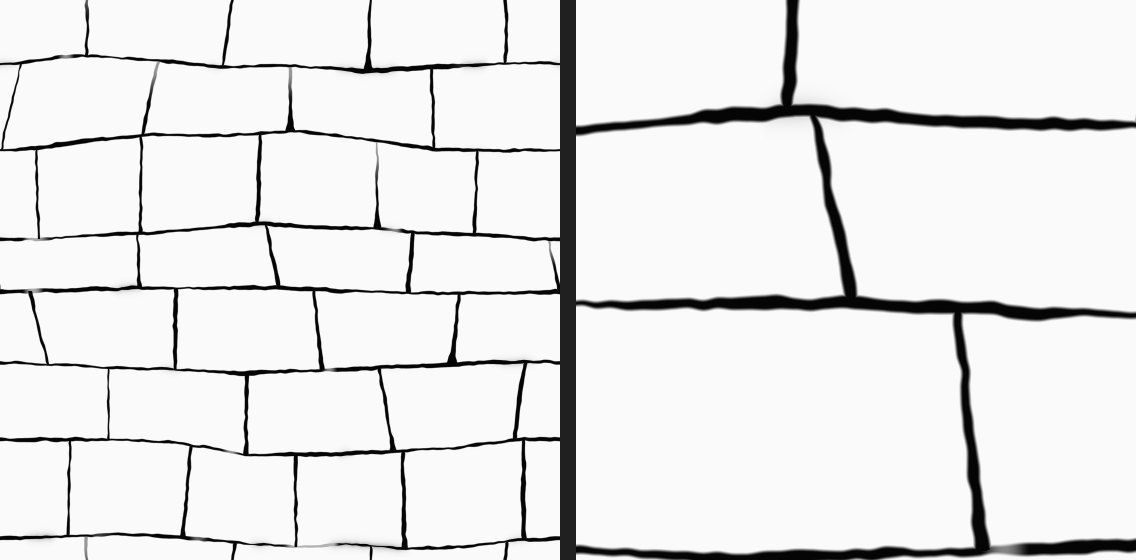
Left: the whole. Right: its middle third, enlarged.
Reproduce this texture map procedurally as a WebGL 2 fragment shader.

```glsl
#version 300 es
precision highp float;
// Tiling dry-stone wall: seven uneven courses outlined by rough black ink joints.

uniform vec2 u_resolution;
out vec4 fragColor;

const float TAU = 6.2831853;
const int COURSES = 7;
const vec3 STONE = vec3(0.982);
const vec3 INK = vec3(0.02);

// Per course, bottom to top: bed height, stones across, joint phase, crest of the bed.
const vec4 COURSE[COURSES] = vec4[COURSES](
    vec4(0.034, 5.0, 0.125, 0.22),
    vec4(0.199, 4.0, 0.187, 0.10),
    vec4(0.345, 4.0, 0.060, 0.88),
    vec4(0.482, 4.0, 0.245, 0.35),
    vec4(0.586, 5.0, 0.064, 0.55),
    vec4(0.746, 4.0, 0.028, 0.42),
    vec4(0.885, 4.0, 0.148, 0.18));
const float SWELL[COURSES] = float[COURSES](0.015, 0.020, 0.012, 0.005, 0.015, 0.018, 0.014);

float hash(vec2 p) {
    vec3 q = fract(p.xyx * 0.1031);
    q += dot(q, q.yzx + 33.33);
    return fract((q.x + q.y) * q.z);
}

// Smooth 1D noise that repeats after one unit.
float noise(float x, float freq, float seed) {
    float cell = floor(x * freq);
    float f = smoothstep(0.0, 1.0, fract(x * freq));
    float a = hash(vec2(mod(cell, freq), seed));
    float b = hash(vec2(mod(cell + 1.0, freq), seed));
    return mix(a, b, f);
}

// Small wobble of a hand-drawn line.
float wobble(float x, float seed) {
    return 0.0022 * (noise(x, 38.0, seed) - 0.5) + 0.0016 * (noise(x, 110.0, seed + 3.0) - 0.5);
}

// Height of one corner of the bed line.
float bedKnot(float k, vec4 course, float swell, float seed) {
    float knots = 2.0 * course.y;
    float x = course.z + k / knots;
    float jitter = hash(vec2(mod(k, knots), seed)) - 0.5;
    return course.x + swell * (cos(TAU * (x - course.w)) * 0.85 + jitter * 0.9);
}

// Bed line: straight runs between corners that sit at the joints.
float bedHeight(float x, vec4 course, float swell, float seed) {
    float u = (x - course.z) * 2.0 * course.y;
    float k = floor(u);
    float a = bedKnot(k, course, swell, seed);
    float b = bedKnot(k + 1.0, course, swell, seed);
    return mix(a, b, u - k) + wobble(x, seed + 7.0);
}

float stroke(float dist, float halfWidth, float soft) {
    return 1.0 - smoothstep(halfWidth - soft, halfWidth + soft, dist);
}

// Bed stroke with swelling width, worn gaps and a little smudging.
float bedInk(float x, float offset, float seed, float soft) {
    float dist = abs(fract(offset + 0.5) - 0.5);
    float press = noise(x, 9.0, seed + 11.0);
    float halfWidth = mix(0.0016, 0.0042, press) + 0.0016 * (noise(x, 60.0, seed + 13.0) - 0.5);
    float wear = smoothstep(0.02, 0.22, noise(x, 17.0, seed + 17.0));
    float smudge = smoothstep(0.72, 0.95, noise(x, 13.0, seed + 19.0)) * exp(-dist / 0.004);
    return max(stroke(dist, halfWidth, soft) * mix(0.3, 1.0, wear), 0.45 * smudge);
}

// One upright joint; t runs from 0 at the lower bed to 1 at the upper bed.
float jointInk(vec2 p, float t, float height, vec4 course, float i, float seed, float soft) {
    vec2 id = vec2(i, seed);
    float tilt = hash(id + 23.0) - 0.5;
    float lean = 0.15 * tilt * abs(tilt);
    float x = course.z + i / course.y + 0.03 * (hash(id + 29.0) - 0.5);
    x += lean * (t - 0.5) + wobble(p.y, seed + 5.0 * i + 31.0);
    float dist = abs(fract(p.x - x + 0.5) - 0.5);

    // Width tapers between the ends and may flare at the foot.
    float foot = mix(0.0019, 0.0043, hash(id + 37.0));
    float head = mix(0.0014, 0.0038, hash(id + 41.0));
    float flare = 0.007 * pow(hash(id + 43.0), 5.0) * exp(-t * height / 0.012);
    float rough = 0.0014 * (noise(p.y, 70.0, seed + i + 47.0) - 0.5);
    float fade = 1.0 - 0.6 * step(0.85, hash(id + 53.0)) * smoothstep(0.4, 0.9, t);
    return stroke(dist, mix(foot, head, t) + flare + rough, soft) * fade;
}

void main() {
    vec2 p = gl_FragCoord.xy / u_resolution;
    float soft = max(0.0014, 0.75 / min(u_resolution.x, u_resolution.y));

    float bed[COURSES + 1];
    for (int r = 0; r < COURSES; r++) {
        bed[r] = bedHeight(p.x, COURSE[r], SWELL[r], float(r) * 71.0 + 5.0);
    }
    bed[COURSES] = bed[0] + 1.0;
    if (p.y < bed[0]) p.y += 1.0; // the top course wraps below the first bed

    float ink = 0.0;
    for (int r = 0; r < COURSES; r++) {
        float seed = float(r) * 71.0 + 5.0;
        ink = max(ink, bedInk(p.x, p.y - bed[r], seed, soft));
        float height = bed[r + 1] - bed[r];
        float t = (p.y - bed[r]) / height;
        if (t < 0.0 || t > 1.0) continue;
        for (float i = 0.0; i < COURSE[r].y; i++) {
            ink = max(ink, jointInk(p, t, height, COURSE[r], i, seed, soft));
        }
    }
    fragColor = vec4(mix(STONE, INK, ink), 1.0);
}
```
